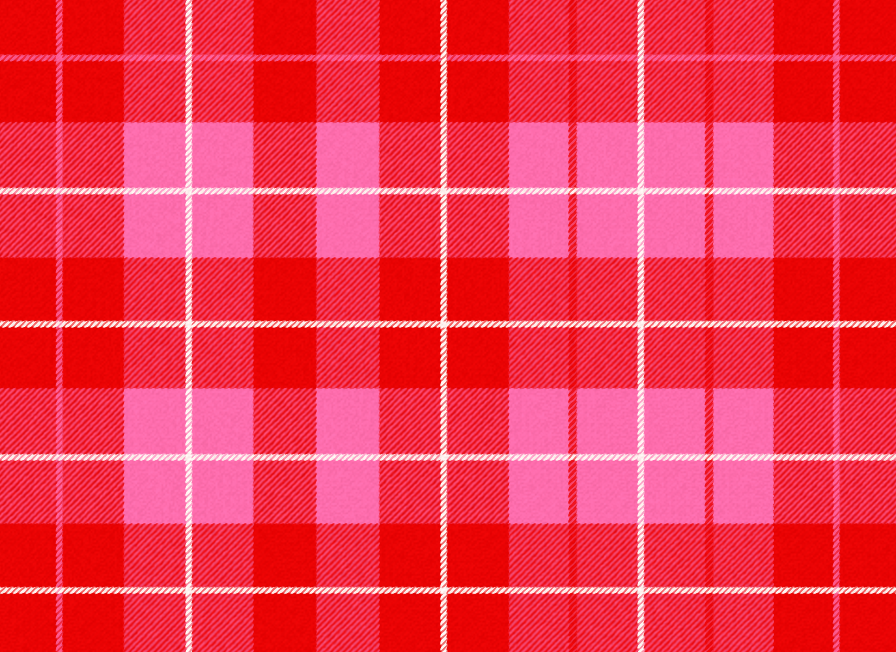
A WebGL 2 fragment shader for this pattern:

```glsl
#version 300 es
precision highp float;
// Red and pink twill tartan crossed by thin white, pink and red lines.

uniform vec2 u_resolution;
out vec4 fragColor;

// Lengths are in cloth units, with UNITS spanning the canvas width.
const float UNITS = 768.0;
const float WARP_REPEAT = 666.0;
const float WEFT_REPEAT = 228.0;
const float LINE_SPACING = 114.1;   // between weft lines
const float FIRST_LINE = 49.5;      // top weft line, the pink one
const float LINE_WIDTH = 5.4;
const float RED_LINE_WIDTH = 7.0;
const float TWILL_PITCH = 5.4;
const float TWILL_CONTRAST = 0.25;
const float MIX_BIAS = 0.13;        // crossed blocks lean to red
const float GRAIN_SIZE = 1.6;
const float GRAIN = 0.055;
const float TAU = 6.2831853;

const vec3 RED = vec3(0.915, 0.012, 0.015);
const vec3 PINK = vec3(0.995, 0.425, 0.675);
const vec3 WHITE = vec3(1.0, 0.95, 0.94);

float hash(vec2 p) {
    return fract(sin(dot(p, vec2(127.1, 311.7))) * 43758.5453);
}

float noise(vec2 p) {
    vec2 i = floor(p), f = fract(p);
    f = f * f * (3.0 - 2.0 * f);
    return mix(mix(hash(i), hash(i + vec2(1, 0)), f.x),
               mix(hash(i + vec2(0, 1)), hash(i + vec2(1, 1)), f.x), f.y);
}

// Soft stripe from a to b.
float band(float x, float a, float b, float soft) {
    return smoothstep(a - soft, a + soft, x) - smoothstep(b - soft, b + soft, x);
}

float line(float x, float center, float width, float soft) {
    return band(x, center - 0.5 * width, center + 0.5 * width, soft);
}

void main() {
    float pixel = UNITS / u_resolution.x;
    vec2 p = vec2(gl_FragCoord.x, u_resolution.y - gl_FragCoord.y) * pixel;
    float soft = max(0.6 * pixel, 0.7);

    // Diagonal twill, with slightly uneven yarn
    float uneven = noise(p / 3.0) - 0.5;
    float wave = cos(TAU * (p.x + p.y) / TWILL_PITCH + uneven);

    // Threads bend a little at the stripe edges
    vec2 q = p + 0.5 * wave;
    float x = mod(q.x + 3.0, WARP_REPEAT) - 3.0;
    float y = mod(q.y, WEFT_REPEAT);

    // Wide pink bands on red, in both directions
    float warp = band(x, 106.0, 217.0, soft) + band(x, 271.0, 325.0, soft)
               + band(x, 436.0, 663.0, soft);
    float weft = band(y, 105.0, 221.0, soft);
    float crossed = abs(warp - weft);
    float pinkness = mix(warp, weft, 0.5 + TWILL_CONTRAST * wave)
                   + crossed * (0.12 * uneven - MIX_BIAS);
    vec3 color = mix(RED, PINK, clamp(pinkness, 0.0, 1.0));

    // Twisted strands show the ground between them
    float warpDash = mix(0.45, 1.0, smoothstep(-0.9, 0.3, wave));
    float weftDash = mix(0.4, 1.0, smoothstep(-0.9, 0.4, -wave));

    // Warp lines
    float redLines = line(x, 491.0, RED_LINE_WIDTH, soft)
                   + line(x, 608.0, RED_LINE_WIDTH, soft);
    float pinkLine = line(x, 51.0, LINE_WIDTH, soft);
    float whiteLines = line(x, 162.0, LINE_WIDTH, soft)
                     + line(x, 380.5, LINE_WIDTH, soft)
                     + line(x, 549.5, LINE_WIDTH, soft);
    color = mix(color, RED, redLines * warpDash * 0.85);
    color = mix(color, PINK, pinkLine * warpDash * 0.8);
    color = mix(color, WHITE, whiteLines * warpDash);

    // Weft lines: the top one is pink, the rest are white
    float row = floor((q.y - FIRST_LINE) / LINE_SPACING + 0.5);
    float weftLine = line(q.y, FIRST_LINE + row * LINE_SPACING, LINE_WIDTH, soft);
    float isWhite = step(0.5, row);
    float whiteCross = whiteLines * (1.0 - isWhite);
    color = mix(color, mix(PINK, WHITE, isWhite),
                weftLine * weftDash * mix(0.8, 1.0, isWhite) * (1.0 - whiteCross));

    // Fine woollen grain and a faint weave relief
    float grain = noise(p / GRAIN_SIZE) - 0.5;
    color *= 1.0 + GRAIN * grain + 0.012 * wave;
    color += vec3(0.0, 0.4, 0.4) * GRAIN * grain;

    fragColor = vec4(clamp(color, 0.0, 1.0), 1.0);
}
```
